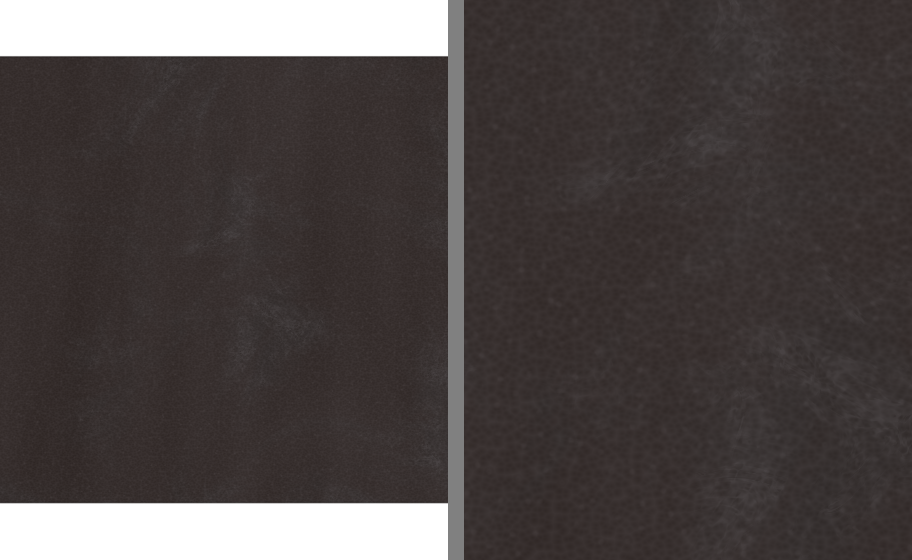
Left, the full canvas; right, a detail of the centre.
Reproduce this texture procedurally as a WebGL 2 fragment shader.

```glsl
#version 300 es
precision highp float;
// Dark brown-grey stone tile with faint pale wisps, set on a white ground.

uniform vec2 u_resolution;
out vec4 outColor;

vec2 hash2(vec2 cell) {
    vec3 h = fract(cell.xyx * vec3(0.1031, 0.1030, 0.0973));
    h += dot(h, h.yzx + 33.33);
    return fract((h.xx + h.yz) * h.zy);
}

// Cellular noise: distances to the nearest and second nearest points.
vec2 cells(vec2 p) {
    vec2 base = floor(p);
    vec2 nearest = vec2(9.0);
    for (int y = -1; y <= 1; y++) {
        for (int x = -1; x <= 1; x++) {
            vec2 cell = base + vec2(x, y);
            float d = distance(p, cell + hash2(cell));
            nearest = d < nearest.x ? vec2(d, nearest.x) : vec2(nearest.x, min(nearest.y, d));
        }
    }
    return nearest;
}

// Layered, rotated sines that bend one another; roughly -1 to 1.
float clouds(vec2 p) {
    float sum = 0.0;
    float amplitude = 0.6;
    for (int i = 0; i < 6; i++) {
        p = mat2(0.8, -0.6, 0.6, 0.8) * p * 1.7 + 1.2 * sin(p.yx * 1.1) + 2.3;
        sum += amplitude * sin(p.x) * cos(p.y);
        amplitude *= 0.72;
    }
    return sum;
}

// Where wisps gather: a slanting central streak, the right rim, loose patches.
float wispDensity(vec2 p) {
    float streak = (p.x - 0.35 - 0.32 * (0.74 - p.y)) / 0.085;
    float centre = exp(-streak * streak) * smoothstep(0.2, 0.42, p.y);
    float rim = smoothstep(0.66, 0.8, p.x);
    float foot = smoothstep(0.26, 0.12, p.y);
    float patches = clouds(p * vec2(8.0, 10.0));
    return smoothstep(-0.1, 1.0, 0.5 * centre + 0.4 * rim + 0.22 * foot + 0.6 * patches);
}

// Broken, mostly horizontal curls along warped cell borders.
float wisps(vec2 p) {
    vec2 bend = vec2(clouds(p * 24.0), clouds(p.yx * 27.0 + 4.0));
    vec2 coarse = cells(p * vec2(38.0, 66.0) + 0.9 * bend);
    vec2 fine = cells(p * vec2(80.0, 130.0) - 1.1 * bend);
    float curls = smoothstep(0.4, 0.02, coarse.y - coarse.x);
    float flecks = smoothstep(0.45, 0.05, fine.y - fine.x);
    return (0.6 * curls + 0.5 * flecks) * smoothstep(-0.6, 0.5, bend.x + 0.4 * bend.y);
}

void main() {
    vec2 p = gl_FragCoord.xy / u_resolution.y;
    float pixel = 1.0 / u_resolution.y;

    // Broad tone, with soft vertical bands and a lighter right side.
    float tone = 0.33 + 0.13 * clouds(p * vec2(5.0, 3.0) + 1.7);
    tone += 0.05 * sin(p.x * 31.0 + sin(p.y * 7.0)) + 0.04 * sin(p.x * 73.0 + 1.0);
    tone += 0.16 * smoothstep(0.05, 0.45, p.x);

    // Wisps, pale specks and fine grain.
    float veil = wispDensity(p);
    tone += veil * (0.1 + 0.62 * wisps(p));
    tone += 0.3 * smoothstep(0.16, 0.04, cells(p * 62.0 + 7.0).x);
    tone += 0.55 * (cells(p * vec2(210.0, 260.0)).x - 0.45);
    tone += 0.25 * (cells(p * vec2(90.0, 125.0) + 19.0).x - 0.45);

    vec3 tile = mix(vec3(0.185, 0.153, 0.146), vec3(0.253, 0.222, 0.22), clamp(tone, -0.2, 1.5));
    tile += vec3(-0.006, 0.003, 0.005) * veil;

    // Square tile with a thin shaded border at top and bottom.
    float inset = 0.399 - abs(p.y - 0.5005);
    tile *= mix(0.76, 1.0, smoothstep(0.0, 0.005, inset));
    float coverage = smoothstep(-pixel, pixel, inset);
    outColor = vec4(mix(vec3(1.0), tile, coverage), 1.0);
}
```
